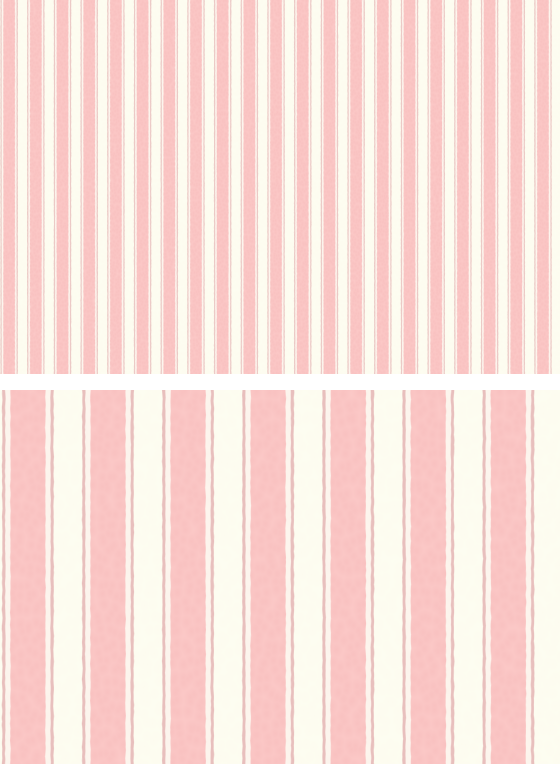
Top: the whole. Bottom: its middle third, enlarged.
A Shadertoy shader for this pattern:

```glsl
#define REPEATS 20.98        // stripe periods across the canvas
#define FIRST_CENTER 0.0163  // centre of the first band, in canvas widths
#define BAND_HALF 0.2186     // the rest is in stripe periods
#define LINE_OFFSET 0.302
#define LINE_HALF 0.019
#define GRAIN_CELLS 210.0
#define GRAIN_AMOUNT 0.028
#define EDGE_WEAR 0.012
#define CREAM vec3(0.992, 0.990, 0.942)
#define GAP vec3(0.990, 0.960, 0.930)
#define PINK vec3(0.980, 0.771, 0.766)
#define LINE vec3(0.910, 0.750, 0.742)

vec2 hash22(vec2 p) {
    vec3 q = fract(p.xyx * vec3(0.1031, 0.1030, 0.0973));
    q += dot(q, q.yzx + 33.33);
    return fract((q.xx + q.yz) * q.zy);
}

// Distance to the nearest scattered cell point
float cellular(vec2 p) {
    vec2 cell = floor(p);
    float nearest = 2.0;
    for (int y = -1; y <= 1; y++) {
        for (int x = -1; x <= 1; x++) {
            vec2 neighbor = cell + vec2(x, y);
            nearest = min(nearest, distance(p, neighbor + hash22(neighbor)));
        }
    }
    return nearest;
}

// Share of a pixel of the given width lying below the limit
float below(float d, float limit, float width) {
    return clamp((limit - d) / width + 0.5, 0.0, 1.0);
}

void mainImage(out vec4 fragColor, in vec2 fragCoord) {
    vec2 uv = fragCoord / iResolution.x;
    float pixel = 1.25 * REPEATS / iResolution.x;

    // Paper grain, finer along the stripes' width than their length
    float grain = cellular(uv * GRAIN_CELLS * vec2(1.0, 0.8)) - 0.48;

    // Distance from the nearest band centre, slightly roughened
    float phase = (uv.x - FIRST_CENTER) * REPEATS;
    float d = abs(fract(phase + 0.5) - 0.5) + grain * EDGE_WEAR;

    // Coverage of the band, the tinted gap and the flanking pinstripe
    float band = below(d, BAND_HALF, pixel);
    float inner = below(d, LINE_OFFSET - LINE_HALF, pixel);
    float pinstripe = below(d, LINE_OFFSET + LINE_HALF, pixel) - inner;

    vec3 color = CREAM * (1.0 - pinstripe - inner) + LINE * pinstripe
               + GAP * (inner - band) + PINK * band;

    // Grain shows most in the printed bands
    color += grain * GRAIN_AMOUNT * mix(0.3, 1.0, band) * vec3(0.4, 1.0, 0.9);
    fragColor = vec4(clamp(color, 0.0, 1.0), 1.0);
}
```
